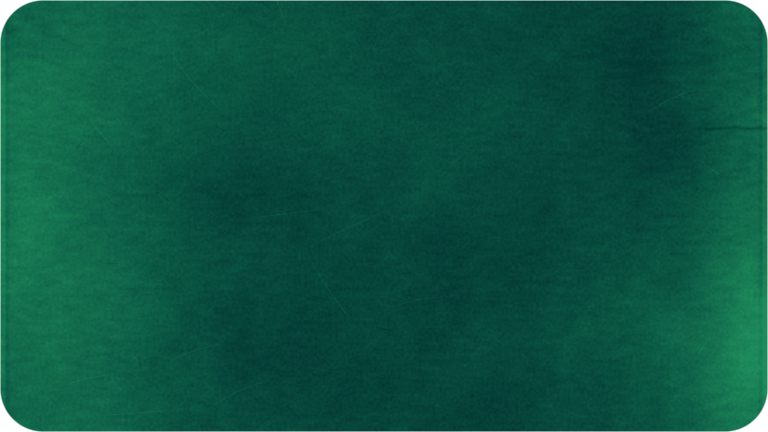
Reproduce this texture procedurally as a WebGL 2 fragment shader.

```glsl
#version 300 es
precision highp float;

#define CORNER_RADIUS 0.1
#define BASE_TONE 0.283
#define MOTTLE_AMOUNT 0.055
#define GRAIN_AMOUNT 0.05
#define GRAIN_SCALE 125.0
#define SCRATCH_COUNT 26
#define SCRATCH_AMOUNT 0.06
#define SCRATCH_WIDTH 0.0016

uniform vec2 u_resolution;
out vec4 outColor;

const vec3 DEEP_TEAL = vec3(0.012, 0.215, 0.200);
const vec3 PINE = vec3(0.040, 0.340, 0.262);
const vec3 EMERALD = vec3(0.115, 0.545, 0.355);
const vec3 PAPER = vec3(1.0);

vec2 hash2(vec2 p) {
    vec3 q = fract(p.xyx * vec3(0.1031, 0.1030, 0.0973));
    q += dot(q, q.yzx + 33.33);
    return fract((q.xx + q.yz) * q.zy);
}

float gradientNoise(vec2 p) {
    vec2 cell = floor(p), f = fract(p);
    vec2 w = f * f * f * (f * (f * 6.0 - 15.0) + 10.0);
    float a = dot(hash2(cell) * 2.0 - 1.0, f);
    float b = dot(hash2(cell + vec2(1, 0)) * 2.0 - 1.0, f - vec2(1, 0));
    float c = dot(hash2(cell + vec2(0, 1)) * 2.0 - 1.0, f - vec2(0, 1));
    float d = dot(hash2(cell + vec2(1, 1)) * 2.0 - 1.0, f - vec2(1, 1));
    return mix(mix(a, b, w.x), mix(c, d, w.x), w.y);
}

float fbm(vec2 p) {
    float sum = 0.0, amp = 0.6;
    for (int i = 0; i < 5; i++) {
        sum += amp * gradientNoise(p);
        p = mat2(1.6, 1.2, -1.2, 1.6) * p + 7.3;
        amp *= 0.62;
    }
    return sum;
}

float blob(vec2 p, vec2 center, vec2 size) {
    vec2 d = (p - center) / size;
    return exp(-dot(d, d));
}

float roundedBox(vec2 p, vec2 halfSize, float radius) {
    vec2 q = abs(p) - halfSize + radius;
    return length(max(q, 0.0)) + min(max(q.x, q.y), 0.0) - radius;
}

// Broad light and shade, in 0..1 canvas coordinates
float broadTone(vec2 uv) {
    float tone = BASE_TONE;
    tone += 0.170 * exp(-pow(uv.x / 0.19, 2.0));
    tone += 0.125 * exp(-pow((1.0 - uv.x) / 0.10, 2.0));
    tone += 0.090 * blob(uv, vec2(1.0, 0.20), vec2(0.11, 0.22));
    tone += 0.045 * blob(uv, vec2(0.86, 0.20), vec2(0.16, 0.25));
    tone += 0.045 * blob(uv, vec2(0.27, 0.88), vec2(0.18, 0.22));
    tone += 0.025 * blob(uv, vec2(0.17, 0.36), vec2(0.10, 0.20));
    tone += 0.020 * blob(uv, vec2(0.52, 0.68), vec2(0.14, 0.16));
    tone -= 0.035 * blob(uv, vec2(0.32, 0.52), vec2(0.10, 0.16));
    tone -= 0.035 * blob(uv, vec2(0.62, 0.38), vec2(0.12, 0.13));
    tone -= 0.030 * blob(uv, vec2(0.38, 0.18), vec2(0.14, 0.12));
    tone -= 0.060 * blob(uv, vec2(0.88, 0.66), vec2(0.07, 0.14));
    tone -= 0.050 * blob(uv, vec2(0.86, 0.90), vec2(0.12, 0.16));
    tone -= 0.025 * blob(uv, vec2(0.64, 0.06), vec2(0.14, 0.12));
    tone -= 0.060 * blob(uv, vec2(0.02, 1.0), vec2(0.09, 0.16));
    tone -= 0.050 * blob(uv, vec2(0.02, 0.08), vec2(0.05, 0.18));
    return tone;
}

// Fine curved marks, pale or dark, scattered by hash
float scratches(vec2 p, float aspect, float pixel) {
    float sum = 0.0;
    float width = max(SCRATCH_WIDTH, pixel * 0.6);
    for (int i = 0; i < SCRATCH_COUNT; i++) {
        vec2 place = hash2(vec2(float(i), 3.7)) * vec2(aspect, 1.0);
        vec2 trait = hash2(vec2(float(i), 19.1));
        float angle = trait.x * 6.2832;
        vec2 q = mat2(cos(angle), -sin(angle), sin(angle), cos(angle)) * (p - place);
        float reach = mix(0.02, 0.13, trait.y * trait.y);
        float bend = (trait.x - 0.5) * 3.0 * q.x * q.x;
        float line = 1.0 - smoothstep(0.0, width * 1.5, abs(q.y - bend));
        float fade = 1.0 - smoothstep(0.4, 1.0, abs(q.x) / reach);
        sum += line * fade * (trait.y > 0.45 ? 0.8 : -0.7);
    }
    return sum;
}

void main() {
    float pixel = 1.0 / u_resolution.y;
    float aspect = u_resolution.x * pixel;
    vec2 p = gl_FragCoord.xy * pixel;
    vec2 uv = gl_FragCoord.xy / u_resolution;
    float sideDist = min(p.x, aspect - p.x);

    // Worn surface: cloudy mottling, stretched fibres and leathery grain
    float wear = 1.0 + 0.7 * exp(-sideDist / 0.2);
    float tone = broadTone(uv);
    tone += MOTTLE_AMOUNT * wear * fbm(p * 6.0 + 2.0);
    tone += 0.035 * wear * gradientNoise(p * vec2(24.0, 65.0));
    tone += GRAIN_AMOUNT * gradientNoise(p * GRAIN_SCALE);
    tone += 0.5 * GRAIN_AMOUNT * gradientNoise(p * GRAIN_SCALE * 1.7 + 9.0);
    tone += SCRATCH_AMOUNT * scratches(p, aspect, pixel);

    // Dark crease at the right and thin strips down both sides
    float creaseY = 0.703 + 0.006 * gradientNoise(vec2(p.x * 18.0, 4.0));
    float crease = exp(-pow((p.y - creaseY) / 0.004, 2.0));
    tone -= 0.07 * crease * smoothstep(0.88, 0.93, uv.x);
    tone += 0.035 * (1.0 - smoothstep(0.010, 0.010 + 2.0 * pixel, sideDist));
    tone -= 0.035 * exp(-pow((sideDist - 0.017) / 0.005, 2.0));

    vec3 color = mix(DEEP_TEAL, PINE, clamp((tone - 0.215) / 0.125, 0.0, 1.0));
    color = mix(color, EMERALD, clamp((tone - 0.34) / 0.205, 0.0, 1.0));

    // Rounded card over pale corners
    vec2 halfSize = 0.5 * vec2(aspect, 1.0);
    float edge = roundedBox(p - halfSize, halfSize, CORNER_RADIUS);
    color = mix(color, PAPER, smoothstep(-pixel, pixel, edge + 0.5 * pixel));
    outColor = vec4(color, 1.0);
}
```
